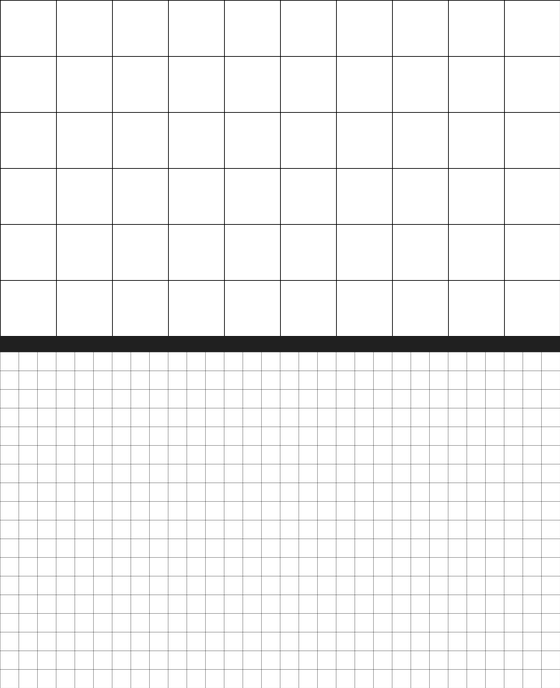
Top: one tile. Bottom: repeated 3 by 3.
This pattern is drawn by a WebGL 1 fragment shader. Its source:

```glsl
precision highp float;

uniform vec2 u_resolution;

// Share of the filter footprint covered by a line starting at each cell edge
vec2 lineCoverage(vec2 cell, float width, vec2 footprint) {
  vec2 offset = abs(fract(cell - 0.5 * width + 0.5) - 0.5);
  vec2 nearEnd = max(offset - 0.5 * footprint, vec2(-0.5 * width));
  vec2 farEnd = min(offset + 0.5 * footprint, vec2(0.5 * width));
  return max(farEnd - nearEnd, 0.0) / footprint;
}

void main() {
  vec2 repeats = vec2(10.0, 6.0);
  vec2 uv = gl_FragCoord.xy / u_resolution;

  // Cells are measured from the upper left corner
  vec2 cell = vec2(uv.x, 1.0 - uv.y) * repeats;

  // Slightly more than one pixel, for soft edges
  vec2 footprint = 1.1 * repeats / u_resolution;
  vec2 ink = lineCoverage(cell, 0.013, footprint);

  // Black rules on white paper
  float paper = (1.0 - ink.x) * (1.0 - ink.y);
  gl_FragColor = vec4(vec3(paper), 1.0);
}
```
